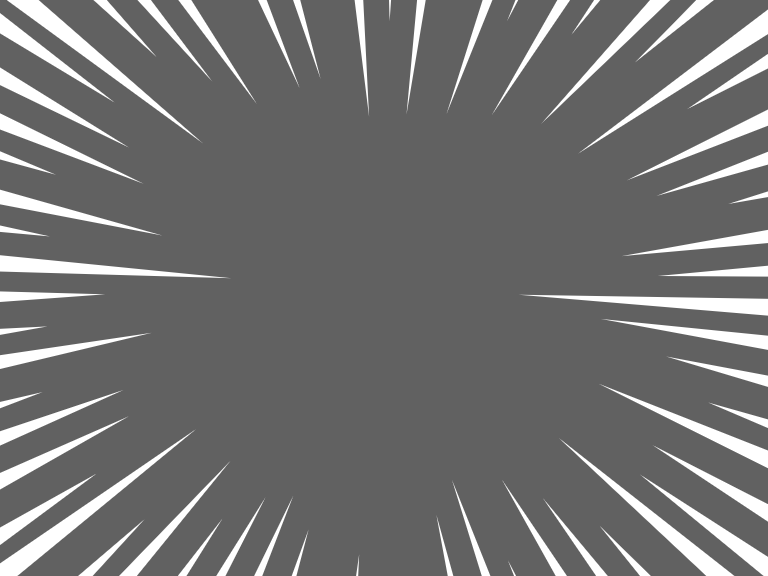
Write a WebGL 1 fragment shader that draws this background.

```glsl
precision highp float;
// White tapering speed lines closing in on an empty grey centre.

uniform vec2 u_resolution;

#define SPOKES 64
#define GREY vec3(0.38)
#define WHITE vec3(1.0)
#define MEAN_TIP 0.81       // tip distance, 1.0 at the canvas half size
#define TIP_SWING 0.17      // depth of the long and short rhythm
#define RHYTHM 26.0         // short lines around the ring
#define STAGGER 0.014       // sideways shift that follows the rhythm
#define BASE_WIDTH 0.051    // line width at the outer ring
#define OUTER_RING 1.19     // ring radius in half diagonals

const float TAU = 6.2831853;

// Alternation of short (+1) and long (-1) lines, with a drifting beat.
float rhythm(float turn) {
    float drift = 1.85 + 0.5 * cos(turn) + 0.5 * cos(2.0 * turn)
                - 0.2 * cos(4.0 * turn) + 0.25 * sin(turn)
                + 0.45 * sin(2.0 * turn) + 0.25 * sin(3.0 * turn);
    return cos(RHYTHM * (turn - drift * TAU / float(SPOKES)));
}

// Direction of a line: even steps, gently bent and staggered.
float spokeAngle(float turn, float beat) {
    float bend = -0.057 + 0.036 * sin(turn) + 0.007 * cos(turn);
    return turn + bend + (STAGGER * beat - 0.040) * sin(2.0 * turn);
}

// Distance of the inner tip, relative to the ellipse inside the canvas.
float tipDistance(float turn, float beat) {
    float tip = MEAN_TIP - 0.05 * cos(4.0 * turn) + TIP_SWING * beat;

    // The two horizontal lines reach furthest inward.
    float plunge = 0.42 + 0.14 * cos(turn);
    return tip - plunge * pow(abs(cos(turn)), 500.0);
}

// 1.0 for the lines left out at a regular stride within a range.
float gap(float index, float first, float last, float stride) {
    float inside = step(first, index) * step(index, last);
    return inside * step(mod(index - first + 0.01, stride), 0.6);
}

// Antialiased coverage of a strip, exact for widths below one pixel.
float stripCoverage(float offset, float halfWidth, float pixel) {
    float a = abs(offset);
    return clamp(0.5 + (halfWidth - a) / pixel, 0.0, 1.0)
         - clamp(0.5 - (halfWidth + a) / pixel, 0.0, 1.0);
}

void main() {
    float pixel = 1.0 / u_resolution.y;
    vec2 halfSize = 0.5 * u_resolution * pixel;
    vec2 p = gl_FragCoord.xy * pixel - halfSize;
    float ring = OUTER_RING * length(halfSize);
    float lines = 0.0;

    for (int i = 0; i < SPOKES; i++) {
        float index = float(i);
        float turn = TAU * index / float(SPOKES);
        float beat = rhythm(turn);
        float angle = spokeAngle(turn, beat);
        vec2 dir = vec2(cos(angle), sin(angle));

        // Each line widens evenly from its tip to the outer ring.
        float tip = tipDistance(turn, beat) / length(dir / halfSize);
        float growth = (dot(p, dir) - tip) / max(ring - tip, 0.05);
        float halfWidth = 0.5 * BASE_WIDTH * max(growth, 0.0);
        float across = p.x * dir.y - p.y * dir.x;

        // The ring thins out at the top and the bottom.
        float shown = 1.0 - max(gap(index, 14.0, 21.0, 3.5),
                                gap(index, 47.0, 50.0, 1.5));
        lines = max(lines, shown * stripCoverage(across, halfWidth, pixel));
    }

    gl_FragColor = vec4(mix(GREY, WHITE, lines), 1.0);
}
```
